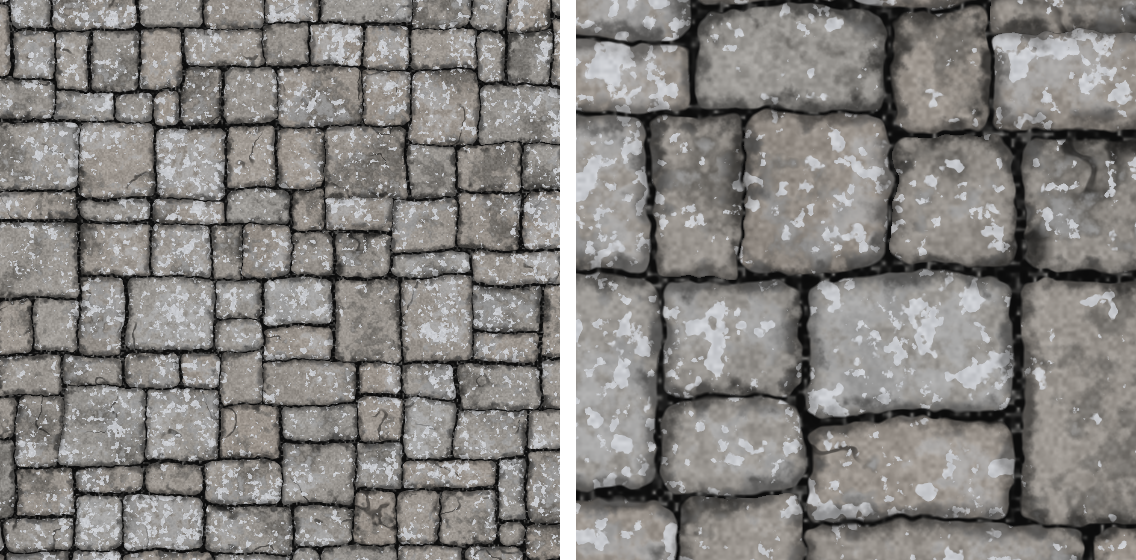
Left: the whole. Right: its middle third, enlarged.
This texture is drawn by a Shadertoy shader. Its source:

```glsl
float hash(vec2 p) {
    vec3 q = fract(p.xyx * 0.1031);
    q += dot(q, q.yzx + 33.33);
    return fract((q.x + q.y) * q.z);
}

float noise(vec2 p) {
    vec2 i = floor(p), f = fract(p);
    f = f * f * (3.0 - 2.0 * f);
    return mix(mix(hash(i), hash(i + vec2(1, 0)), f.x),
               mix(hash(i + vec2(0, 1)), hash(i + vec2(1, 1)), f.x), f.y);
}

float fbm(vec2 p) {
    float sum = 0.0, amp = 0.5;
    for (int i = 0; i < 4; i++) {
        sum += amp * noise(p);
        p = mat2(1.6, 1.2, -1.2, 1.6) * p + 17.3;
        amp *= 0.5;
    }
    return sum / 0.9375;
}

// Joint position at a grid vertex
float joint(vec2 v) {
    return (hash(v + 31.0) - 0.5) * 0.68;
}

// Interlocking rectangle of a cell: lower corner in xy, upper corner in zw
vec4 stoneRect(vec2 c) {
    float a = joint(c), b = joint(c + vec2(1, 0));
    float d = joint(c + vec2(0, 1)), e = joint(c + 1.0);
    vec4 shift = mod(c.x + c.y, 2.0) < 0.5 ? vec4(a, b, e, d) : vec4(d, a, b, e);
    return vec4(c, c + 1.0) + shift;
}

// Signed distance to the stone at p; also gives its id
float stoneDistance(vec2 p, out vec2 id) {
    vec2 grid = vec2(8.2, 10.4), cell = floor(p * grid);
    vec4 rect = vec4(0);
    id = cell;
    for (int y = -1; y <= 1; y++)
    for (int x = -1; x <= 1; x++) {
        vec2 c = cell + vec2(x, y);
        vec4 r = stoneRect(c);
        if (all(greaterThanEqual(p * grid, r.xy)) && all(lessThan(p * grid, r.zw))) {
            rect = r / grid.xyxy;
            id = c;
        }
    }

    // Split long stones across their longer side
    vec2 size = rect.zw - rect.xy;
    float longest = max(size.x, size.y);
    if (longest > 0.175 || (longest > 0.13 && hash(id + 5.0) < 0.25)) {
        int axis = size.x > size.y ? 0 : 1;
        float cut = rect[axis] + longest * mix(0.38, 0.62, hash(id + 9.0));
        if (p[axis] < cut) rect[axis + 2] = cut;
        else { rect[axis] = cut; id += 0.37; }
    }

    float gap = mix(0.0007, 0.0032, hash(id + 3.0));
    vec2 offset = (vec2(hash(id + 11.0), hash(id + 13.0)) - 0.5) * 0.003;
    vec2 halfSize = 0.5 * (rect.zw - rect.xy) - gap;
    float radius = min(mix(0.004, 0.015, hash(id + 15.0)), min(halfSize.x, halfSize.y));
    vec2 q = abs(p - 0.5 * (rect.xy + rect.zw) - offset) - halfSize + radius;
    return length(max(q, 0.0)) + min(max(q.x, q.y), 0.0) - radius;
}

void mainImage(out vec4 fragColor, in vec2 fragCoord) {
    vec2 uv = fragCoord / iResolution.y;
    float pixel = 1.0 / iResolution.y;

    // Wavy joints with chipped edges
    vec2 warp = vec2(fbm(uv * 11.0), fbm(uv * 11.0 + 40.0)) - 0.5;
    vec2 chips = vec2(noise(uv * 150.0), noise(uv * 150.0 + 60.0)) - 0.5;
    vec2 id;
    float d = stoneDistance(uv + warp * 0.02 + chips * 0.003, id);
    vec2 local = uv + 3.7 * vec2(hash(id + 21.0), hash(id + 23.0));
    float grain = noise(uv * 370.0) - 0.5;
    float mottle = fbm(uv * 100.0 + 5.0) - 0.5;

    // Warm stone with soft, speckled grime
    vec3 stone = mix(vec3(0.595, 0.585, 0.57), vec3(0.62, 0.59, 0.56), hash(id + 25.0));
    stone *= mix(0.97, 1.04, hash(id + 27.0));
    float grime = smoothstep(0.48, 0.74, fbm(local * 15.0) + mottle * 0.7);
    stone = mix(stone, vec3(0.36, 0.35, 0.335), grime * 0.7);
    stone += grain * 0.11 + mottle * 0.16;

    // Hairline broken cracks on some stones
    float crack = smoothstep(0.011, 0.003, abs(fbm(local * 7.0 + chips * 0.03) - 0.5));
    crack *= smoothstep(0.45, 0.65, noise(uv * 25.0)) * step(0.5, hash(id + 29.0));
    stone *= 1.0 - 0.45 * crack;

    // Dirt gathered along the edges
    float dirt = smoothstep(-0.011, 0.001, d + mottle * 0.022);
    stone *= 1.0 - 0.5 * dirt;

    // Pale lichen haze and fine flecks
    float lichen = fbm(local * 11.0 + 8.0) - 0.5 + (noise(uv * 3.0 + 4.0) - 0.5) * 0.22;
    float haze = smoothstep(0.0, 0.28, lichen + mottle * 0.9);
    stone = mix(stone, vec3(0.70, 0.71, 0.725), haze * 0.5 * (1.0 - 0.6 * dirt));
    float small = smoothstep(0.67, 0.74, fbm(uv * 135.0 + 12.0) + lichen * 0.28);
    float large = smoothstep(0.69, 0.74, fbm(uv * 72.0 + 90.0) + lichen * 0.36);
    float flecks = max(small, large) * (1.0 - 0.5 * dirt);
    stone = mix(stone, vec3(0.80, 0.81, 0.83) + grain * 0.1, flecks * 0.92);

    // Black gritty mortar
    float grit = noise(uv * 300.0 + 70.0);
    vec3 mortar = vec3(0.045) + 0.4 * pow(grit, 4.0) * vec3(1.0, 0.99, 0.97);

    float edge = max(0.001, pixel * 0.6);
    vec3 color = mix(mortar, stone, smoothstep(edge, -edge, d));
    fragColor = vec4(clamp(color, 0.0, 1.0), 1.0);
}
```
